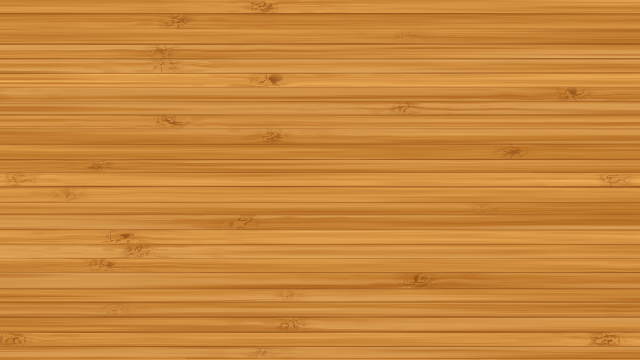
Write a WebGL 2 fragment shader that draws this texture.

```glsl
#version 300 es
precision highp float;
// Bamboo board: 25 glued horizontal strips, each with its own tone and grain.
// Grain is value noise stretched along x; each strip carries sparse nodes
// where the fibres bend and break into short brown flecks.
uniform vec2 u_resolution;
out vec4 fragColor;

float hash(vec2 p) {
  vec3 q = fract(p.xyx * vec3(0.1031, 0.1030, 0.0973));
  q += dot(q, q.yzx + 33.33);
  return fract((q.x + q.y) * q.z);
}

float noise(vec2 p) {
  vec2 i = floor(p), f = fract(p);
  f = f * f * (3.0 - 2.0 * f);
  return mix(mix(hash(i), hash(i + vec2(1, 0)), f.x),
             mix(hash(i + vec2(0, 1)), hash(i + vec2(1, 1)), f.x), f.y);
}

void main() {
  vec2 p = gl_FragCoord.xy / u_resolution.y;
  float pixel = 1.0 / u_resolution.y;

  // Strips, with slightly uneven widths
  float y = p.y * 25.0;
  y += 0.22 * (noise(vec2(p.x * 0.15, y * 0.8)) - 0.5);
  float strip = floor(y), across = fract(y);
  float stripTone = hash(vec2(strip, 3.0));
  float stripPale = hash(vec2(strip, 11.0));
  float shift = strip * 17.0;

  // Bamboo nodes: one per long cell of each strip
  float cell = p.x / 1.65 + hash(vec2(strip, 23.0));
  float nodeId = floor(cell);
  float along = (fract(cell) - 0.5) * 1.65;
  float strength = mix(0.3, 1.0, hash(vec2(strip, nodeId + 41.0)));
  vec2 k = vec2(along / 0.038, (across - 0.5) / 0.42);
  float node = strength * exp(-dot(k, k));
  float wake = strength * exp(-abs(along) * 5.0);

  // Fibres, bent near the nodes
  float bend = noise(vec2(p.x * 15.0 + shift, y * 2.0)) - 0.5;
  float fy = y + bend * (0.3 * wake + 0.5 * node);
  float coarse = noise(vec2(p.x * 1.1 + shift, fy * 3.5));
  float medium = noise(vec2(p.x * 2.4 + shift, fy * 8.0));
  float fine = noise(vec2(p.x * 7.0 + shift, fy * 17.0));
  float fineFade = min(1.0, u_resolution.y / 425.0);

  float tone = 0.5 + 0.42 * (stripTone - 0.5) + 0.38 * (coarse - 0.5)
             + 0.30 * (medium - 0.5) + 0.30 * fineFade * (fine - 0.5);
  tone += 0.22 * (across - 0.5) * (hash(vec2(strip, 7.0)) * 2.0 - 1.0);
  tone += 0.14 * (p.y - 0.5);

  // Honey brown to light straw, some strips paler
  vec3 color = mix(vec3(0.70, 0.42, 0.13), vec3(0.92, 0.67, 0.34), clamp(tone, 0.0, 1.1));
  float pale = smoothstep(0.35, 0.9, stripPale) * smoothstep(0.3, 0.75, coarse);
  color = mix(color, vec3(0.87, 0.66, 0.39), 0.45 * pale);

  // Thin dark fibre bundles, gathered in patches
  float patches = smoothstep(0.3, 0.75, noise(vec2(p.x * 0.8 + shift, y * 1.7)));
  float bundle = smoothstep(0.62, 0.92, noise(vec2(p.x * 1.6 - shift, fy * 7.0)));
  color = mix(color, vec3(0.66, 0.36, 0.10), 0.5 * bundle * patches);

  // Orange dashes trailing away from each node
  float dash = smoothstep(0.6, 0.85, noise(vec2(p.x * 20.0 + shift, fy * 6.0)));
  color = mix(color, vec3(0.72, 0.40, 0.11), 0.5 * dash * wake);

  // Node: warm halo and curled brown flecks
  float curl = 3.0 * noise(vec2(along * 45.0 + shift, y * 3.0));
  float ridge = noise(vec2(along * 75.0 + curl + shift, fy * 4.5 + curl));
  float fleck = smoothstep(0.6, 0.95, 1.0 - abs(2.0 * ridge - 1.0));
  color = mix(color, vec3(0.74, 0.45, 0.15), 0.45 * node);
  color = mix(color, vec3(0.50, 0.26, 0.07), 0.75 * fleck * node);

  // Glue seams, some crisp and dark, some nearly lost
  float edge = min(across, 1.0 - across) / 25.0;
  float seamId = floor(y + 0.5);
  float seam = 1.0 - smoothstep(0.0004, 0.0004 + max(pixel, 0.0018), edge);
  float wear = 0.6 + 0.4 * noise(vec2(p.x * 4.0, seamId * 5.0));
  color = mix(color, vec3(0.54, 0.29, 0.08),
              seam * wear * mix(0.25, 0.9, hash(vec2(seamId, 53.0))));

  fragColor = vec4(color, 1.0);
}
```
